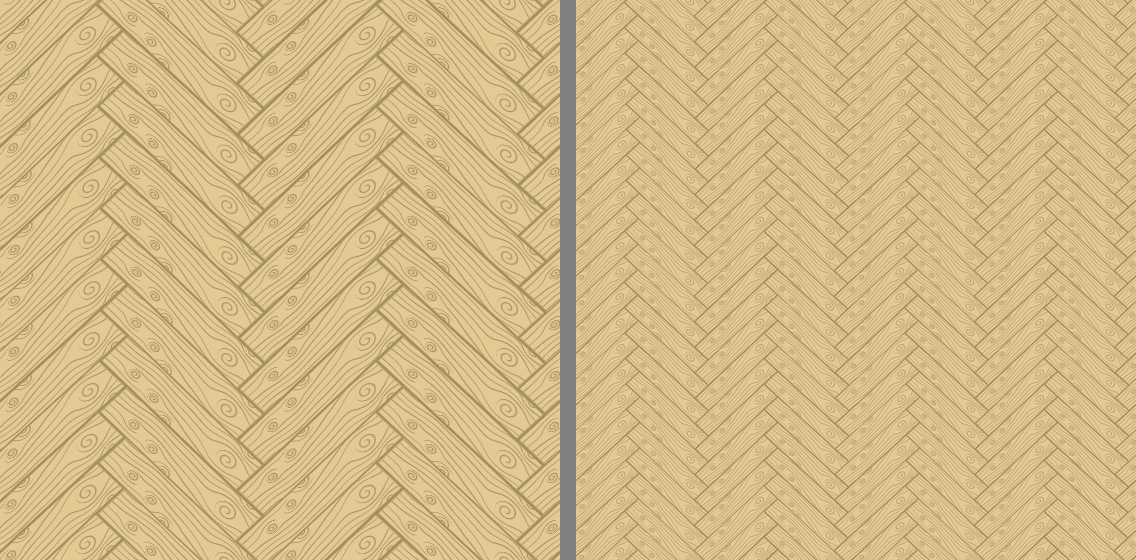
Left, the tile; right, the same tile 2 across and 2 down.
Reproduce this pattern procedurally as a WebGL 1 fragment shader.

```glsl
precision highp float;
// Herringbone planks with drawn wood grain: slanted strips alternate in
// direction, each cut into equal planks. Grain lines are level sets of a
// wavy field that flows around spiral knots, as water does around stones.

#define ROWS 11.0          // planks down the canvas
#define STRIPS 4.0         // strips across, an even number
#define SLOPE 0.9375       // rise over run of the planks
#define ORIGIN_X 0.172     // left corner of the first falling strip
#define GRAIN_LINES 7.0    // grain lines per plank
#define GRAIN_HALF 0.00095 // half width of a grain line
#define SEAM_HALF 0.0021   // half width of a seam
#define DRIFT 0.008        // sideways drift of the corners
#define WOOD vec3(0.89, 0.79, 0.58)
#define INK vec3(0.64, 0.56, 0.37)

uniform vec2 u_resolution;

const float TAU = 6.2831853;
const float STRIP_W = 1.0 / STRIPS;
const float OVERLAP = 0.5 / (ROWS * SLOPE);

float hash(vec2 p) {
  return fract(sin(dot(p, vec2(12.99, 78.23))) * 4375.85);
}

// Coverage of a stroke at distance d from its centre line.
float stroke(float d, float halfWidth) {
  return clamp((halfWidth - d) * u_resolution.y + 0.5, 0.0, 1.0);
}

// Position in a strip: x from the plank's left end, share of the plank's
// width (mirrored in rising strips), and unwrapped row coordinate.
vec3 plankCoords(vec2 p, float strip) {
  float rising = mod(strip, 2.0);
  float dx = p.x - ORIGIN_X - strip * STRIP_W;
  float slope = SLOPE * (2.0 * rising - 1.0);
  float row = ROWS * (p.y - slope * dx) - mix(0.926, 0.348, rising);
  float across = mix(fract(row), 1.0 - fract(row), rising);
  return vec3(dx - OVERLAP * across, across, row);
}

// Knot centre as shares of the plank, and radius in canvas units.
vec3 knotAt(int i) {
  if (i == 0) return vec3(0.18, 0.38, 0.0085);
  if (i == 1) return vec3(0.34, 0.25, 0.0085);
  if (i == 2) return vec3(0.47, 0.0, 0.011);
  if (i == 3) return vec3(0.845, 0.42, 0.016);
  return vec3(0.91, 1.0, 0.009);
}

// Grain level at q; y is the distance to the nearest knot, 1 at its rim.
vec2 grainField(vec2 q, vec2 size, float phase) {
  float level = q.y + 0.0024 * sin(q.x * 31.0 + phase)
              + 0.0011 * sin(q.x * 67.0 + q.y * 60.0 + 2.0);
  float nearest = 9.0;
  for (int i = 0; i < 5; i++) {
    vec3 knot = knotAt(i);
    vec2 d = q - knot.xy * size;
    float rho = length(d * vec2(0.5, 1.0)) / (knot.z * 1.1);
    level -= d.y * min(1.0, 1.0 / max(rho * rho, 0.01));
    nearest = min(nearest, rho);
  }
  return vec2(level * GRAIN_LINES / size.y, nearest);
}

// Grain lines, with the stroke swelling and thinning along the plank.
float grainInk(vec2 q, vec2 size, float phase) {
  float h = 0.0004;
  vec2 f = grainField(q, size, phase);
  vec2 grad = vec2(grainField(q + vec2(h, 0.0), size, phase).x,
                   grainField(q + vec2(0.0, h), size, phase).x) - f.x;
  float steepness = max(length(grad) / h, 0.4 * GRAIN_LINES / size.y);
  float d = abs(fract(f.x) - 0.5) / steepness;
  float swell = 0.85 + 0.25 * sin(q.x * 26.0 + floor(f.x) * 2.4);
  return stroke(d, GRAIN_HALF * swell) * smoothstep(0.95, 1.05, f.y);
}

// Spirals drawn inside the knots.
float knotInk(vec2 q, vec2 size) {
  float ink = 0.0;
  for (int i = 0; i < 5; i++) {
    vec3 knot = knotAt(i);
    vec2 s = (q - knot.xy * size) * vec2(0.7, 1.0) / knot.z;
    float rad = length(s);
    float turn = 2.0 * rad - atan(s.y, s.x + 0.00001) / TAU;
    float d = abs(fract(turn) - 0.5) * 0.5 * knot.z;
    float inside = smoothstep(0.1, 0.2, rad) * (1.0 - smoothstep(0.95, 1.0, rad));
    ink = max(ink, stroke(d, GRAIN_HALF) * inside);
  }
  return ink;
}

void main() {
  vec2 p = gl_FragCoord.xy / u_resolution;
  p.x -= DRIFT * (0.5 - 0.5 * cos(TAU * p.y)) * (0.5 + 0.5 * cos(TAU * (p.x - ORIGIN_X)));

  // Find the plank; left of its slanted end lies the strip before.
  float strip = floor((p.x - ORIGIN_X) / STRIP_W);
  vec3 c = plankCoords(p, strip);
  if (c.x < 0.0) {
    strip -= 1.0;
    c = plankCoords(p, strip);
  }
  float cosine = inversesqrt(1.0 + SLOPE * SLOPE);
  vec2 size = vec2(STRIP_W / cosine, cosine / ROWS);
  vec2 q = vec2(c.x / cosine, c.y * size.y);

  // Seams: each long edge has its own weight, shared by both planks.
  float id = mod(strip + 0.5, STRIPS);
  float row = floor(c.z);
  float below = SEAM_HALF * (0.6 + 0.6 * hash(vec2(id, mod(row + 0.5, ROWS))));
  float above = SEAM_HALF * (0.6 + 0.6 * hash(vec2(id, mod(row + 1.5, ROWS))));
  float endGap = min(c.x, STRIP_W - c.x) * SLOPE * cosine;
  float ink = max(stroke(fract(c.z) * size.y, below),
                  stroke((1.0 - fract(c.z)) * size.y, above));
  ink = max(ink, stroke(endGap, SEAM_HALF * 0.8));

  float phase = 1.0 + 0.4 * hash(vec2(mod(row + 0.5, ROWS), id));
  ink = max(ink, 0.9 * max(grainInk(q, size, phase), knotInk(q, size)));
  gl_FragColor = vec4(mix(WOOD, INK, ink), 1.0);
}
```
